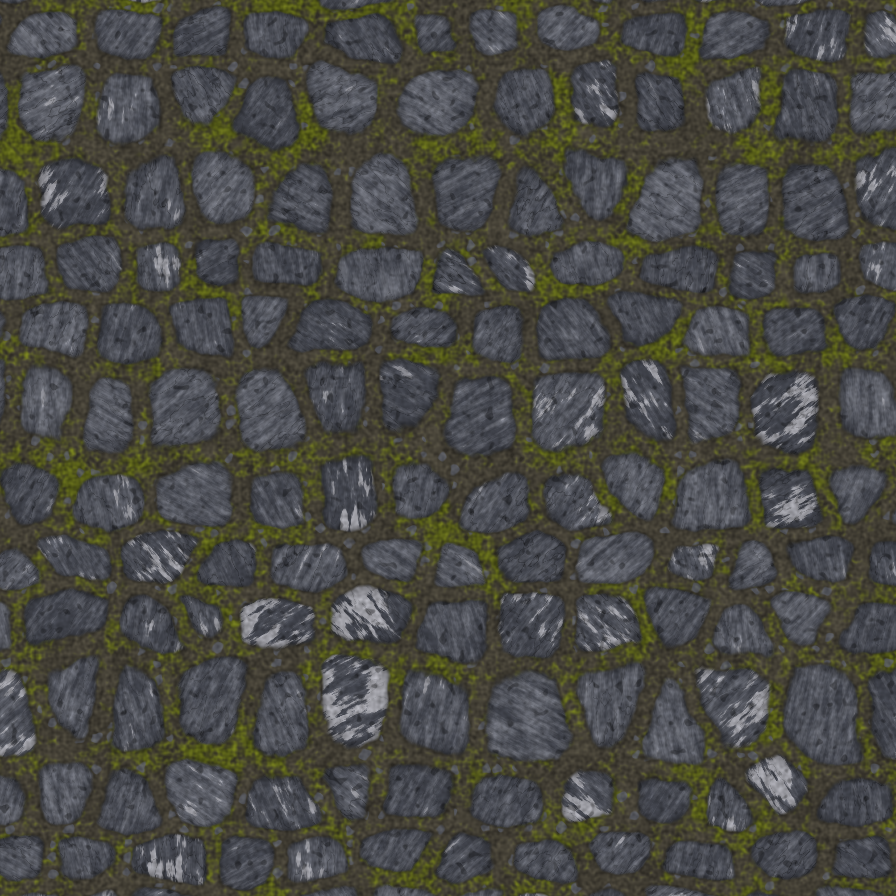
A Shadertoy shader for this texture:

```glsl
// Rows of rounded slate cobbles set in mossy soil.
#define ROWS 12.0
#define GAP 0.085
#define ROUNDING 15.0
#define ROW_BIAS 1.6
#define STONE_DARK vec3(0.245, 0.255, 0.288)
#define STONE_MID vec3(0.405, 0.415, 0.450)
#define STONE_PALE vec3(0.650, 0.650, 0.675)
#define SOIL_DARK vec3(0.185, 0.172, 0.145)
#define SOIL_LIGHT vec3(0.345, 0.325, 0.270)
#define MOSS vec3(0.390, 0.430, 0.070)

vec2 hash2(vec2 p) {
    vec3 q = fract(p.xyx * vec3(0.1031, 0.1030, 0.0973));
    q += dot(q, q.yzx + 33.33);
    return fract((q.xx + q.yz) * q.zy);
}

float corner(vec2 cell, vec2 offset) {
    return dot(hash2(cell) * 2.0 - 1.0, offset);
}

float gradientNoise(vec2 p) {
    vec2 i = floor(p), f = fract(p);
    vec2 u = f * f * f * (f * (f * 6.0 - 15.0) + 10.0);
    vec2 x = vec2(1, 0), y = vec2(0, 1);
    float low = mix(corner(i, f), corner(i + x, f - x), u.x);
    float high = mix(corner(i + y, f - y), corner(i + 1.0, f - 1.0), u.x);
    return 1.5 * mix(low, high, u.y);
}

float fbm(vec2 p) {
    float sum = 0.0, amp = 0.5;
    for (int i = 0; i < 4; i++) {
        sum += amp * gradientNoise(p);
        p = p * 2.03 + 19.7;
        amp *= 0.55;
    }
    return sum;
}

mat2 rotation(float a) {
    return mat2(cos(a), sin(a), -sin(a), cos(a));
}

// Jittered stone centre; every row is shifted sideways
vec2 site(vec2 cell) {
    float shift = hash2(vec2(cell.y, 7.0)).x - 0.5;
    return cell + 0.5 + vec2(shift, 0) + (hash2(cell + 40.0) - 0.5) * vec2(0.66, 0.32);
}

// Rounded distance to the cell border; also returns the cell id
float cobbleDistance(vec2 p, out vec2 id) {
    vec2 metric = vec2(1.0, ROW_BIAS), base = floor(p), centre = base;
    float best = 1e5;
    for (int j = -2; j <= 2; j++)
    for (int i = -2; i <= 2; i++) {
        vec2 cell = base + vec2(i, j), s = site(cell), d = s - p;
        float dist = dot(d * d, metric);
        if (dist < best) { best = dist; id = cell; centre = s; }
    }
    float sum = 0.0;
    for (int j = -2; j <= 2; j++)
    for (int i = -2; i <= 2; i++) {
        if (i == 0 && j == 0) continue;
        vec2 other = site(id + vec2(i, j));
        vec2 normal = normalize((other - centre) * metric);
        sum += exp(-ROUNDING * dot(0.5 * (centre + other) - p, normal));
    }
    return -log(sum) / ROUNDING;
}

vec3 stoneColor(vec2 p, vec2 id, float depth) {
    vec2 rnd = hash2(id + 117.0), tone = hash2(id + 291.0);
    vec2 q = rotation((rnd.x - 0.5) * 2.2) * p + rnd * 40.0;
    float streak = fbm(q * vec2(11.0, 2.6));
    float blotch = fbm(q * vec2(2.2, 1.5) + 9.0);
    float grain = gradientNoise(p * 17.0) + 0.7 * gradientNoise(p * 9.0 + 5.0);

    vec3 col = mix(STONE_DARK, STONE_MID,
        clamp(0.42 + 1.5 * streak + 0.5 * blotch + 0.55 * (tone.x - 0.5), 0.0, 1.15));
    // Pale cleaved faces with streaky borders
    float threshold = mix(0.5, -0.06, tone.y * tone.y * tone.y);
    float pale = smoothstep(0.0, 0.18, blotch + 0.8 * streak - threshold);
    col = mix(col, STONE_PALE, pale * (0.45 + 0.45 * tone.y));
    // Cracks, pits and grain
    float crack = 1.0 - smoothstep(0.0, 0.035, abs(fbm(q * vec2(3.2, 1.3) + 30.0)));
    float pit = smoothstep(0.3, 0.6, gradientNoise(p * 8.0 + 70.0));
    col *= 1.0 - 0.25 * crack * rnd.y - 0.3 * pit;
    col *= 1.0 + 0.17 * grain;
    return col * mix(0.74, 1.0, smoothstep(0.0, 0.09, depth));
}

vec3 soilColor(vec2 p, float depth) {
    float grain = gradientNoise(p * 18.0) + 0.8 * gradientNoise(p * 10.0 + 3.0);
    vec3 col = mix(SOIL_DARK, SOIL_LIGHT, clamp(0.5 + 0.45 * grain + 0.4 * fbm(p * 2.0), 0.0, 1.0));
    float moss = smoothstep(-0.12, 0.5, fbm(p * 1.1 + 60.0) + 0.35 * gradientNoise(p * 7.0) + 0.2 * grain);
    col = mix(col, MOSS * (0.9 + 0.3 * grain), 0.8 * moss);
    // Scattered pebbles
    vec2 g = p * 5.0 + 0.25 * gradientNoise(p * 9.0), cell = floor(g);
    vec2 rnd = hash2(cell + 500.0);
    float radius = mix(0.17, 0.34, rnd.y);
    float d = length(fract(g) - 0.5 - (hash2(cell + 700.0) - 0.5) * 0.3) - radius;
    float pebble = (1.0 - smoothstep(-0.08, 0.08, d)) * step(rnd.x, 0.17);
    pebble *= smoothstep(0.0, 0.04, -depth);
    return mix(col, mix(STONE_DARK, STONE_MID, 0.6 + 0.4 * grain), 0.85 * pebble);
}

void mainImage(out vec4 fragColor, in vec2 fragCoord) {
    vec2 p = fragCoord / iResolution.y * ROWS + 3.0;
    // Uneven row heights and wobbly outlines
    vec2 warped = p + vec2(0.0, 0.2 * sin(p.y * 1.7));
    warped += 0.07 * vec2(gradientNoise(p * 2.4), gradientNoise(p * 2.4 + 33.0));
    warped += 0.025 * vec2(gradientNoise(p * 8.0), gradientNoise(p * 8.0 + 21.0));

    vec2 id;
    float border = cobbleDistance(warped, id);
    float inset = hash2(id + 17.0).y;
    float depth = border - GAP - 0.07 * inset * inset;
    float edge = max(0.025, ROWS / iResolution.y);
    float stone = smoothstep(-edge, edge, depth);
    vec3 soil = soilColor(p, depth) * mix(0.82, 1.0, smoothstep(0.0, 0.06, -depth));
    fragColor = vec4(mix(soil, stoneColor(p, id, depth), stone), 1.0);
}
```
